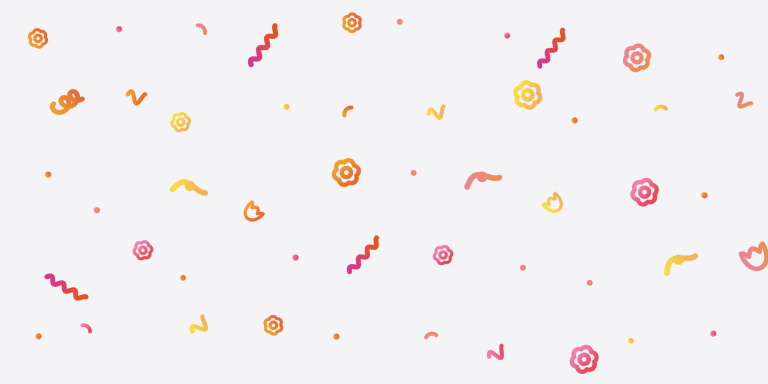
Reproduce this pattern procedurally as a WebGL 2 fragment shader.

```glsl
#version 300 es
precision highp float;
// Confetti on a pale ground: dots, scalloped flowers, tulip cups, ribbons and curls.
// A jittered grid places one motif per cell; each stroke is the distance to a
// parametric curve walked in short segments, tinted with a two-colour gradient.

uniform vec2 u_resolution;
out vec4 fragColor;

const float PI = 3.14159265;
const float CELL = 0.2;       // grid pitch in canvas heights
const float REACH = 0.085;    // no motif extends further than this
const int SEGMENTS = 48;

const int DOT = 0, FLOWER = 1, TULIP = 2, HOOK = 3;
const int WAVE = 4, RIBBON = 5, LOOPS = 6, ARC = 7;

const vec3 GROUND = vec3(0.957, 0.957, 0.969);

// Integer hash: three random values in 0..1 for a cell
vec3 hash3(ivec2 cell, uint salt) {
    uvec3 v = uvec3(uint(cell.x + 64), uint(cell.y + 64), salt);
    v = v * 1664525u + 1013904223u;
    v += v.yzx * v.zxy;
    v ^= v >> 16u;
    v += v.yzx * v.zxy;
    return vec3(v >> 8u) / 16777216.0;
}

mat2 rotation(float angle) {
    float c = cos(angle), s = sin(angle);
    return mat2(c, -s, s, c);
}

float segmentDistance(vec2 p, vec2 a, vec2 b) {
    vec2 ab = b - a;
    float h = clamp(dot(p - a, ab) / dot(ab, ab), 0.0, 1.0);
    return length(p - a - ab * h);
}

// Point at t in 0..1 on the outline of a motif of unit size
vec2 curvePoint(int kind, float t) {
    float x = 2.0 * t - 1.0;
    if (kind == FLOWER) {
        float a = 2.0 * PI * t;
        return (0.82 + 0.18 * abs(cos(3.0 * a))) * vec2(cos(a), sin(a));
    }
    if (kind == TULIP) {
        if (t < 0.5) {
            float a = -2.0 * PI * t;
            return vec2((0.85 - 0.14 * sin(a)) * cos(a), 0.7 + 1.5 * sin(a));
        }
        float across = 4.0 * t - 3.0;
        return vec2(0.85 * across, 0.28 + 0.42 * abs(cos(PI * across)));
    }
    if (kind == HOOK) return vec2(0.85 * x, 0.55 * sin(PI * (2.3 * t + 0.1)));
    if (kind == WAVE) return vec2(x, 0.13 * sin(6.5 * PI * t) + 0.12 * x);
    if (kind == RIBBON) return vec2(x, 0.38 * cos(1.5 * PI * (t - 0.35)) - 0.1);
    if (kind == LOOPS) {
        float a = 5.0 * PI * t;
        return vec2(0.75 * x - 0.34 * sin(a), 0.34 * cos(a));
    }
    return vec2(sin(0.9 * x), cos(0.9 * x) - 0.8);
}

float curveDistance(vec2 p, int kind) {
    float d = 10.0;
    vec2 a = curvePoint(kind, 0.0);
    for (int i = 1; i <= SEGMENTS; i++) {
        vec2 b = curvePoint(kind, float(i) / float(SEGMENTS));
        d = min(d, segmentDistance(p, a, b));
        a = b;
    }
    return d;
}

// Signed distance to a whole motif; stroke is its half width
float motifDistance(vec2 p, int kind, float size, float stroke) {
    if (kind == DOT) return length(p) - size;
    vec2 q = p / size;
    float d = curveDistance(q, kind);
    if (kind == FLOWER) d = min(d, abs(length(q) - 0.36));
    d = d * size - stroke;
    if (kind == RIBBON) d = min(d, length(p - size * vec2(0.08, 0.02)) - 0.32 * size);
    return d;
}

// Maps an evenly spread rank to a motif, in the wanted shares
int chooseKind(float rank) {
    const float limits[7] = float[7](0.36, 0.57, 0.67, 0.75, 0.80, 0.88, 0.93);
    int kind = 0;
    for (int i = 0; i < 7; i++) kind += rank > limits[i] ? 1 : 0;
    return kind;
}

vec3 gradientColor(int kind, float pick, float t) {
    if (kind == WAVE) return mix(vec3(0.84, 0.22, 0.55), vec3(0.89, 0.33, 0.14), t);
    if (pick < 0.32) return mix(vec3(0.92, 0.52, 0.58), vec3(0.92, 0.55, 0.36), t);
    if (pick < 0.58) return mix(vec3(0.94, 0.50, 0.68), vec3(0.90, 0.28, 0.36), t);
    if (pick < 0.78) return mix(vec3(0.98, 0.86, 0.27), vec3(0.95, 0.70, 0.35), t);
    return mix(vec3(0.94, 0.62, 0.20), vec3(0.89, 0.42, 0.20), t);
}

void main() {
    vec2 p = gl_FragCoord.xy / u_resolution.y;
    float edge = 0.75 / u_resolution.y;
    ivec2 home = ivec2(floor(p / CELL));
    const float sizes[8] = float[8](0.0078, 0.034, 0.037, 0.026, 0.057, 0.042, 0.045, 0.017);
    const float strokes[8] = float[8](0.0, 0.006, 0.0062, 0.0055, 0.0066, 0.0072, 0.0062, 0.005);
    vec3 color = GROUND;

    for (int k = 0; k < 9; k++) {
        ivec2 cell = home + ivec2(k % 3, k / 3) - 1;
        vec3 place = hash3(cell, 7u), look = hash3(cell, 31u);
        float stagger = (cell.y & 1) == 0 ? -0.12 : 0.12;
        vec2 center = (vec2(cell) + 0.5 + vec2(stagger, 0.0) + 0.54 * (place.xy - 0.5)) * CELL;
        vec2 local = p - center;
        if (length(local) > REACH) continue;

        int kind = chooseKind(fract(dot(vec2(cell), vec2(0.7549, 0.5698)) + 0.21));
        bool small = (kind == FLOWER || kind == TULIP) && look.x > 0.5;
        float shrink = small ? 0.68 : 0.94 + 0.1 * look.x;
        local = rotation(1.8 * (place.z - 0.5)) * local;
        float size = sizes[kind] * shrink;
        float d = motifDistance(local, kind, size, strokes[kind] * shrink);
        vec3 tint = gradientColor(kind, look.y, smoothstep(-1.0, 1.0, local.x / size));
        color = mix(color, tint, 1.0 - smoothstep(-edge, edge, d));
    }
    fragColor = vec4(color, 1.0);
}
```
